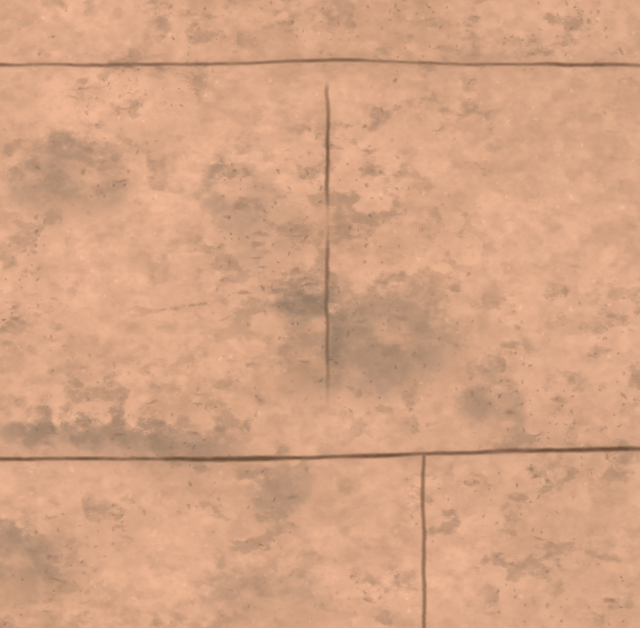
Give the GLSL for this texture, as a WebGL 1 fragment shader.

```glsl
precision highp float;
// Weathered terracotta paving: large slabs in offset rows with thin dark joints.
// Smooth cellular noise gives the mottling, ragged soft ellipses the grey stains,
// and clustered cell points the pits, short scratches and pale chips.
uniform vec2 u_resolution;

vec2 hash2(vec2 p) {
  p = mod(p, 719.0);
  return fract(sin(vec2(dot(p, vec2(127.1, 311.7)), dot(p, vec2(269.5, 183.3)))) * 4375.85);
}

// Cellular noise whose random cell values blend smoothly.
float mottle(vec2 p) {
  vec2 cell = floor(p), f = p - cell;
  float sum = 0.0, weight = 0.0;
  for (int j = -1; j <= 1; j++) {
    for (int i = -1; i <= 1; i++) {
      vec2 g = vec2(float(i), float(j));
      vec2 h = hash2(cell + g);
      vec2 d = g + 0.2 + 0.6 * h - f;
      float w = exp(-5.0 * dot(d, d));
      sum += w * fract(h.x * 17.3 + h.y * 9.1);
      weight += w;
    }
  }
  return sum / weight;
}

float layers(vec2 p) {
  float sum = 0.0, amp = 0.5;
  for (int i = 0; i < 5; i++) {
    sum += amp * mottle(p);
    p = mat2(1.6, 1.2, -1.2, 1.6) * p + 7.3;
    amp *= 0.54;
  }
  return sum;
}

// Scattered soft specks; only the given share of cells holds one.
float specks(vec2 p, float share, float size) {
  vec2 cell = floor(p), h = hash2(cell);
  vec2 d = p - cell - 0.35 - 0.3 * h;
  d.y += (h.x - 0.5) * d.x;
  float r = size * (0.5 + 0.5 * h.y);
  float present = step(fract(h.x * 31.7 + h.y * 5.3), share);
  return present * (1.0 - smoothstep(0.0, r, length(d)));
}

float blot(vec2 p, vec2 center, vec2 radius) {
  return 1.0 - smoothstep(0.5, 1.25, length((p - center) / radius));
}

float stroke(float d, float halfWidth) {
  return 1.0 - smoothstep(0.0, halfWidth + 0.7 / u_resolution.y, abs(d));
}

void main() {
  vec2 p = gl_FragCoord.xy / u_resolution.y;
  float broad = layers(p * vec2(4.0, 6.0));
  float medium = layers(p * vec2(17.0, 24.0) + 31.0);
  float fine = layers(p * vec2(50.0, 62.0) + 53.0);
  float drift = layers(p * 9.0 + 80.0);
  vec2 ragged = p + 0.08 * (vec2(broad, drift) - 0.52)
                  + 0.07 * (vec2(medium, fine) - 0.52);

  // Sun-baked clay
  float tone = 0.62 + 1.3 * (broad - 0.52) + 0.7 * (medium - 0.52);
  vec3 color = mix(vec3(0.79, 0.605, 0.48), vec3(0.91, 0.695, 0.565), clamp(tone, 0.0, 1.0));
  color = mix(color, vec3(0.85, 0.655, 0.53), 0.5 * smoothstep(0.6, 0.9, p.x));

  // Pale scraped areas and the worn arc
  float arc = length((ragged - vec2(0.70, 0.46)) / vec2(0.16, 0.14)) - 1.0;
  float pale = (1.0 - smoothstep(0.08, 0.2, abs(arc))) * smoothstep(0.46, 0.54, p.y);
  pale = max(pale, blot(ragged, vec2(0.29, 0.46), vec2(0.13, 0.07)));
  pale = max(pale, blot(ragged, vec2(0.20, 0.08), vec2(0.16, 0.09)));
  color = mix(color, vec3(0.91, 0.695, 0.56), 0.65 * pale);

  // Grey stains, denser where the grain is coarse
  float stain = blot(ragged, vec2(0.49, 0.465), vec2(0.085, 0.10)) * smoothstep(0.415, 0.435, ragged.x);
  stain = max(stain, 0.7 * blot(ragged, vec2(0.62, 0.46), vec2(0.11, 0.09)));
  stain = max(stain, 0.6 * blot(ragged, vec2(0.12, 0.715), vec2(0.10, 0.065)));
  stain = max(stain, 0.85 * blot(ragged, vec2(0.18, 0.30), vec2(0.20, 0.05)));
  stain = max(stain, 0.7 * blot(ragged, vec2(0.02, 0.115), vec2(0.07, 0.055)));
  stain = max(stain, 0.6 * blot(ragged, vec2(0.78, 0.36), vec2(0.045, 0.06)));
  stain = max(stain, 0.6 * blot(ragged, vec2(0.44, 0.225), vec2(0.07, 0.04)));
  stain = max(stain, 0.45 * blot(ragged, vec2(0.41, 0.67), vec2(0.07, 0.10)));
  stain = max(stain, 0.4 * blot(ragged, vec2(0.44, 0.04), vec2(0.10, 0.07)));
  color = mix(color, vec3(0.62, 0.505, 0.415), stain * clamp(0.75 + 2.2 * (medium - 0.52), 0.0, 1.0));

  // Soft crumbs of dirt gather in drifts, sparing the scraped areas
  float cluster = smoothstep(0.42, 0.66, drift) * (1.0 - 0.7 * pale);
  cluster = max(cluster, 0.8 * stain);
  float crumbs = smoothstep(0.53, 0.78, layers(p * vec2(30.0, 42.0) + 17.0));
  color = mix(color, vec3(0.66, 0.52, 0.42), 0.6 * crumbs * (0.25 + 0.75 * cluster));
  color *= 1.0 + 0.15 * (fine - 0.52);

  // Pits, short level scratches, pale chips and one long scar
  vec2 grain = p + 0.014 * (vec2(medium, fine) - 0.52);
  float pits = 0.8 * specks(grain * 42.0, 0.12, 0.26) + 0.6 * specks(grain * 75.0 + 11.0, 0.14, 0.36);
  pits += 0.6 * specks(grain * vec2(18.0, 60.0) + 23.0, 0.10, 0.36);
  color *= 1.0 - 0.22 * min(pits, 1.0) * (0.2 + 0.8 * cluster);
  color += 0.05 * specks(grain * 50.0 + 41.0, 0.06, 0.3);
  float scar = stroke(p.y - 0.495 - 0.14 * (p.x - 0.15) - 0.03 * (medium - 0.5), 0.005);
  scar *= smoothstep(0.13, 0.32, p.x) * (1.0 - smoothstep(0.48, 0.53, p.x));
  color *= 1.0 - 0.18 * scar * smoothstep(0.4, 0.62, fine);

  // Slab rows with slightly bent bed joints of uneven depth
  float bend = mix(0.016 * smoothstep(0.35, 1.0, p.x),
                   0.007 * exp(-pow((p.x - 0.53) / 0.15, 2.0)), smoothstep(0.3, 0.8, p.y));
  float rowY = (p.y - 0.269 - bend + 0.004 * (medium - 0.5)) / 0.628;
  float row = floor(rowY);
  float bedLine = floor(rowY + 0.5);
  float bedGap = (rowY - bedLine) * 0.628;
  float depth = mottle(vec2(p.x * 11.0, bedLine * 5.0 + 3.0));
  float bed = stroke(bedGap, mix(0.0052, 0.0042, bedLine) * (0.7 + 0.5 * depth));
  bed *= mix(0.55, 0.3, bedLine) + 0.45 * depth + 0.5 * (fine - 0.52);
  float rim = stroke(bedGap + 0.008, 0.006) * smoothstep(0.45, 0.65, medium);

  // Upright joints shift by row; the middle one is worn away in places
  float jointX = 0.521 + 0.27 * row + 0.423 * row * row;
  float uprightGap = p.x - jointX + 0.006 * (medium - 0.5);
  float worn = smoothstep(0.33, 0.47, p.y) * (1.0 - smoothstep(0.855, 0.875, p.y));
  worn *= 1.0 - 0.9 * exp(-pow((p.y - 0.645) / 0.04, 2.0));
  worn *= 0.35 + 0.65 * mottle(vec2(4.0, p.y * 16.0));
  float upright = stroke(uprightGap, 0.0048) * mix(0.6, 0.85 * worn, step(-0.5, row));
  color *= 1.0 - 0.08 * exp(-abs(bedGap) / 0.009);
  color = mix(color, vec3(0.92, 0.73, 0.60), 0.3 * rim);
  color = mix(color, vec3(0.40, 0.29, 0.21), clamp(max(bed, upright), 0.0, 0.9));
  gl_FragColor = vec4(color, 1.0);
}
```
